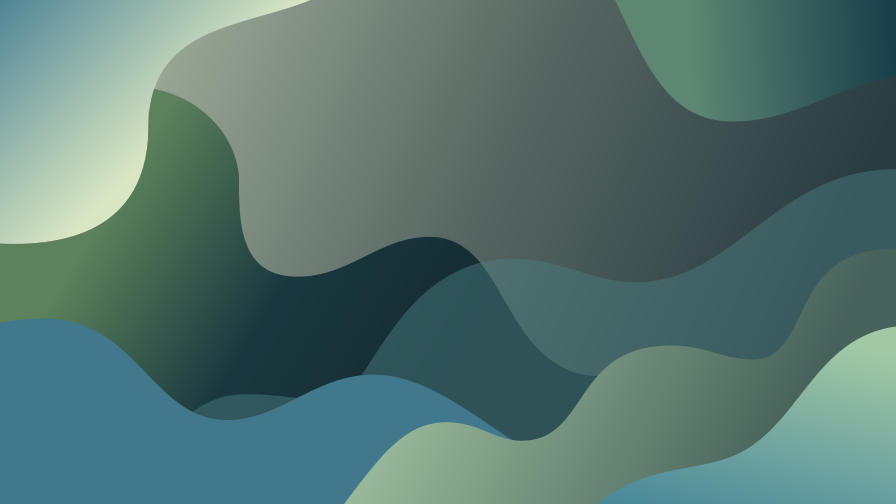
This background is drawn by a Shadertoy shader. Its source:

```glsl
// Layered flowing hills and water in muted greens and teals, with soft diagonal gradients.

const vec2 CANVAS = vec2(16.0, 9.0);

// A left-to-right outline: its latest point and how far the area below it covers the pixel.
struct Outline { vec2 pen; float cover; };

float softBelow(float dist, float pixel) {
    return clamp(0.5 - dist / pixel, 0.0, 1.0);
}

vec2 bezier(vec2 a, vec2 b, vec2 c, vec2 d, float t) {
    float s = 1.0 - t;
    return s * s * s * a + 3.0 * s * t * (s * b + t * c) + t * t * t * d;
}

vec2 bezierTangent(vec2 a, vec2 b, vec2 c, vec2 d, float t) {
    float s = 1.0 - t;
    return s * s * (b - a) + 2.0 * s * t * (c - b) + t * t * (d - c);
}

Outline startAt(vec2 p, float pixel, vec2 start) {
    return Outline(start, softBelow(p.y - start.y, pixel));
}

// Extends the outline by one cubic arc that always advances in x.
void curveTo(inout Outline o, vec2 p, float pixel, vec2 b, vec2 c, vec2 d) {
    vec2 a = o.pen;
    o.pen = d;
    if (p.x < a.x) return;
    float t = 0.5, stepSize = 0.25;
    for (int i = 0; i < 15; i++) {
        t += bezier(a, b, c, d, t).x < p.x ? stepSize : -stepSize;
        stepSize *= 0.5;
    }
    vec2 tangent = bezierTangent(a, b, c, d, t);
    float dist = (p.y - bezier(a, b, c, d, t).y) * tangent.x / max(length(tangent), 1e-4);
    o.cover = softBelow(dist, pixel);
}

// Gradient position between two points, and a three-colour blend.
float ramp(vec2 p, vec2 from, vec2 to) {
    vec2 axis = to - from;
    return clamp(dot(p - from, axis) / dot(axis, axis), 0.0, 1.0);
}

vec3 blend3(vec3 a, vec3 b, vec3 c, float t) {
    return mix(mix(a, b, min(2.0 * t, 1.0)), c, max(2.0 * t - 1.0, 0.0));
}

// Outlines of the layers, back to front.
float greyHill(vec2 p, float px) {
    Outline o = startAt(p, px, vec2(0.0, 4.65));
    curveTo(o, p, px, vec2(1.56, 4.58), vec2(2.63, 5.15), vec2(2.65, 6.71));
    curveTo(o, p, px, vec2(2.65, 8.69), vec2(4.58, 8.48), vec2(5.83, 9.13));
    return o.cover;
}

float cornerSky(vec2 p, float px) {
    Outline o = startAt(p, px, vec2(10.88, 9.21));
    curveTo(o, p, px, vec2(11.46, 8.06), vec2(11.83, 6.83), vec2(13.08, 6.83));
    curveTo(o, p, px, vec2(14.17, 6.83), vec2(14.9, 7.44), vec2(16.0, 7.65));
    return 1.0 - o.cover;
}

float darkHill(vec2 p, float px) {
    Outline o = startAt(p, px, vec2(2.7, 7.42));
    curveTo(o, p, px, vec2(3.54, 7.29), vec2(4.25, 6.6), vec2(4.27, 5.77));
    curveTo(o, p, px, vec2(4.27, 5.04), vec2(4.27, 4.06), vec2(5.31, 4.06));
    curveTo(o, p, px, vec2(6.25, 4.06), vec2(6.77, 4.77), vec2(7.67, 4.77));
    curveTo(o, p, px, vec2(9.06, 4.77), vec2(8.92, 2.54), vec2(10.52, 2.29));
    return o.cover;
}

float tealVeil(vec2 p, float px) {
    Outline o = startAt(p, px, vec2(3.13, 1.4));
    curveTo(o, p, px, vec2(3.65, 1.85), vec2(3.96, 1.96), vec2(4.42, 1.96));
    curveTo(o, p, px, vec2(5.0, 1.96), vec2(5.42, 1.85), vec2(5.94, 1.85));
    curveTo(o, p, px, vec2(6.58, 1.85), vec2(7.06, 4.38), vec2(9.17, 4.38));
    curveTo(o, p, px, vec2(10.0, 4.38), vec2(10.58, 3.96), vec2(11.35, 3.96));
    curveTo(o, p, px, vec2(13.13, 3.96), vec2(13.85, 5.98), vec2(16.0, 5.98));
    return o.cover;
}

float blueWave(vec2 p, float px) {
    Outline o = startAt(p, px, vec2(0.0, 3.23));
    curveTo(o, p, px, vec2(0.25, 3.29), vec2(0.52, 3.31), vec2(0.79, 3.31));
    curveTo(o, p, px, vec2(2.46, 3.31), vec2(2.71, 1.5), vec2(4.06, 1.5));
    curveTo(o, p, px, vec2(5.0, 1.5), vec2(5.63, 2.31), vec2(6.67, 2.31));
    curveTo(o, p, px, vec2(7.71, 2.31), vec2(8.65, 1.4), vec2(9.79, 0.73));
    return o.cover;
}

float sageWave(vec2 p, float px) {
    Outline o = startAt(p, px, vec2(5.94, -0.27));
    curveTo(o, p, px, vec2(6.77, 0.83), vec2(7.19, 1.46), vec2(7.98, 1.46));
    curveTo(o, p, px, vec2(8.54, 1.46), vec2(8.85, 1.13), vec2(9.31, 1.13));
    curveTo(o, p, px, vec2(10.52, 1.13), vec2(10.21, 2.83), vec2(11.98, 2.83));
    curveTo(o, p, px, vec2(12.6, 2.83), vec2(12.92, 2.58), vec2(13.44, 2.58));
    curveTo(o, p, px, vec2(14.54, 2.58), vec2(14.0, 4.56), vec2(16.0, 4.56));
    return o.cover;
}

float mintShore(vec2 p, float px) {
    Outline o = startAt(p, px, vec2(10.52, -0.17));
    curveTo(o, p, px, vec2(11.25, 0.67), vec2(12.29, 0.56), vec2(13.02, 0.83));
    curveTo(o, p, px, vec2(14.27, 1.29), vec2(14.48, 2.96), vec2(16.0, 3.17));
    return o.cover;
}

void mainImage(out vec4 fragColor, in vec2 fragCoord) {
    vec2 p = fragCoord / iResolution.xy * CANVAS;
    float px = CANVAS.y / iResolution.y;
    vec3 sky = mix(vec3(0.31, 0.52, 0.58), vec3(0.85, 0.9, 0.77), ramp(p, vec2(0.0, 9.0), vec2(2.71, 6.29)));
    vec3 grey = blend3(vec3(0.62, 0.67, 0.6), vec3(0.345, 0.41, 0.39), vec3(0.16, 0.235, 0.255), ramp(p, vec2(2.43, 7.91), vec2(14.03, 2.69)));
    vec3 corner = mix(vec3(0.37, 0.53, 0.45), vec3(0.1, 0.25, 0.29), ramp(p, vec2(12.3, 8.0), vec2(15.9, 8.2)));
    vec3 dark = blend3(vec3(0.36, 0.505, 0.36), vec3(0.1, 0.22, 0.245), vec3(0.075, 0.165, 0.19), ramp(p, vec2(3.06, 7.17), vec2(8.88, 3.67)));
    vec3 sage = mix(vec3(0.59, 0.72, 0.6), vec3(0.28, 0.385, 0.355), ramp(p, vec2(8.67, 4.67), vec2(14.33, 1.83)));
    vec3 mint = mix(vec3(0.28, 0.53, 0.6), vec3(0.635, 0.785, 0.65), ramp(p, vec2(10.67, 0.0), vec2(11.6, 3.73)));

    float hill = greyHill(p, px);
    vec3 color = mix(sky, grey, hill);
    color = mix(color, corner, cornerSky(p, px));
    color = mix(color, dark, hill * darkHill(p, px));
    color = mix(color, vec3(0.294, 0.49, 0.498), 0.48 * tealVeil(p, px));
    color = mix(color, vec3(0.255, 0.47, 0.55), blueWave(p, px));
    color = mix(color, sage, sageWave(p, px));
    color = mix(color, mint, mintShore(p, px));
    fragColor = vec4(color, 1.0);
}
```
